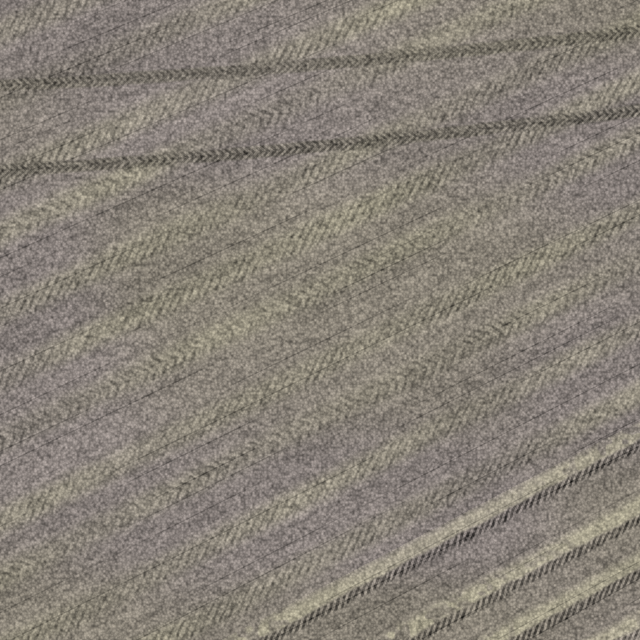
This texture is drawn by a WebGL 2 fragment shader. Its source:

```glsl
#version 300 es
precision highp float;
// Dry field soil seen from above, crossed by fanned tyre tracks and two dark diagonal ones.
uniform vec2 u_resolution;
out vec4 fragColor;

const vec3 SOIL_TINT = vec3(1.0, 0.945, 0.878);
const vec3 OLIVE_TINT = vec3(1.0, 0.965, 0.835);
const vec3 MAUVE_TINT = vec3(1.0, 0.94, 0.91);
const float TRACK_SPACING = 0.107;

float hash(vec2 p) {
    vec3 q = fract(vec3(p.xyx) * 0.1031);
    q += dot(q, q.yzx + 33.33);
    return fract((q.x + q.y) * q.z);
}

float valueNoise(vec2 p) {
    vec2 i = floor(p), f = fract(p);
    f = f * f * (3.0 - 2.0 * f);
    return mix(mix(hash(i), hash(i + vec2(1, 0)), f.x),
               mix(hash(i + vec2(0, 1)), hash(i + vec2(1, 1)), f.x), f.y);
}

// Distance to the nearest scattered clod centre
float cellular(vec2 p) {
    vec2 cell = floor(p);
    float nearest = 4.0;
    for (int y = -1; y <= 1; y++)
        for (int x = -1; x <= 1; x++) {
            vec2 id = cell + vec2(x, y);
            vec2 clod = id + vec2(hash(id), hash(id + 71.7));
            nearest = min(nearest, distance(p, clod));
        }
    return nearest;
}

// Soft band: 1 inside the half width, 0 outside
float band(float across, float halfWidth, float soft) {
    return 1.0 - smoothstep(halfWidth - soft, halfWidth + soft, abs(across));
}

// Repeated tread bars; shear is the bar offset along the track
float treadBars(float along, float shear, float pitch, float fill) {
    float phase = abs(fract((along + shear) / pitch) - 0.5) * 2.0;
    return 1.0 - smoothstep(fill - 0.3, fill + 0.3, phase);
}

float soilGrain(vec2 p) {
    float clods = 0.15 * (0.45 - cellular(p * 230.0)) + 0.10 * (0.45 - cellular(p * 105.0));
    return clods + 0.19 * (valueNoise(p * 270.0 + 9.0) - 0.5)
                 + 0.05 * (valueNoise(p * 75.0) - 0.5);
}

// Thin broken furrows that run along the fan
float furrows(float along, float fan) {
    float row = floor(fan / 0.031);
    float offset = (fract(fan / 0.031) - 0.2 - 0.6 * hash(vec2(row + 40.0, 3.0))) * 0.031;
    float broken = smoothstep(0.4, 0.75, valueNoise(vec2(along * 5.0, row * 7.0 + 300.0)));
    return band(offset, 0.0012, 0.001) * broken;
}

void main() {
    vec2 p = gl_FragCoord.xy / u_resolution;
    // Fan coordinate: height at the left edge of the line through p
    float fan = (p.y - 0.505 * p.x) / (1.0 - 0.1 * p.x);
    float along = dot(p, normalize(vec2(1.0, 0.47)));

    // Soil tone with streaks and furrows
    float blotches = valueNoise(vec2(along * 4.0, fan * 13.0) + 20.0);
    float streaks = valueNoise(vec2(along * 7.0, fan * 95.0) + 50.0);
    float tone = 0.522 + 0.05 * (blotches - 0.5) + 0.05 * (streaks - 0.5);
    tone -= 0.09 * furrows(along, fan);

    // Nearest track of the fan
    float index = round((fan + 0.02) / TRACK_SPACING);
    float axis = index * TRACK_SPACING - 0.02 + 0.012 * sin(2.4 * index);
    float wobble = valueNoise(p * 60.0) - 0.5;
    float across = (fan - axis) * 0.9 + 0.004 * wobble;
    float wear = valueNoise(vec2(along * 6.0, index * 5.0 + 90.0));
    float crumbs = smoothstep(0.25, 0.75, valueNoise(p * vec2(85.0, 110.0)));
    float pale = 0.0;
    if (index > -1.5) {
        // Worn pale track with slanted or chevron bars
        float chevron = step(0.6, hash(vec2(index + 30.0, 8.0)));
        float shear = mix(-1.15 * across, 0.9 * abs(across), chevron) + 0.004 * wobble;
        float bars = treadBars(along, shear, 0.0165, 0.38) * band(across, 0.017, 0.008);
        float depth = 0.45 + 0.55 * valueNoise(vec2(along * 14.0, index * 9.0 + 200.0));
        pale = band(across - 0.003, 0.019, 0.014) * (0.3 + 0.7 * wear);
        tone += pale * (0.055 + 0.065 * crumbs * wear) - 0.125 * bars * depth;
    } else {
        // Deep fresh track with loose pale soil thrown to one side
        float spill = smoothstep(0.004, 0.013, across) * (1.0 - smoothstep(0.024, 0.046, across));
        float bars = treadBars(along, -0.9 * across, 0.0115, 0.5);
        pale = spill * smoothstep(0.1, 0.55, wear * 0.6 + crumbs * 0.5);
        tone += 0.13 * pale - band(across, 0.008, 0.003) * (0.21 * bars - 0.03);
    }

    // Two dark, gently bending tracks with fine herringbone
    for (int i = 0; i < 2; i++) {
        float k = float(i);
        float path = 0.866 - 0.133 * k + (0.05 + 0.01 * k) * p.x + 0.035 * p.x * p.x;
        float offset = p.y - path + 0.0015 * wobble;
        float bars = treadBars(p.x, 1.1 * abs(offset), 0.0115, 0.5);
        float press = 0.7 + 0.45 * valueNoise(vec2(p.x * 5.0, k * 6.0 + 30.0));
        float bed = band(offset, 0.0095, 0.003);
        tone = mix(tone, 0.5 - 0.15 * bars * press, bed * 0.85);
        tone -= 0.04 * band(offset, 0.002, 0.002) * press;
        pale = max(pale, bed * 0.6);
    }
    tone += soilGrain(p);

    // Mauve to olive hue, warmer on disturbed soil
    float warmth = smoothstep(0.25, 0.8, valueNoise(p * vec2(3.0, 5.0) + 12.0));
    vec3 tint = mix(MAUVE_TINT, SOIL_TINT, warmth);
    tint = mix(tint, OLIVE_TINT, clamp(0.3 * warmth + 0.7 * pale, 0.0, 1.0));
    fragColor = vec4(clamp(tone, 0.0, 1.0) * tint, 1.0);
}
```
